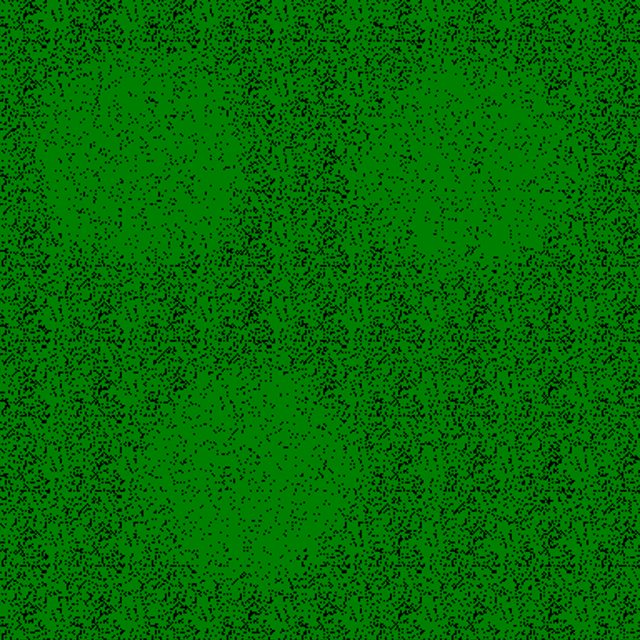
A Shadertoy shader for this pattern:

```glsl
// A green field of black random dots: one square tile of clumped specks repeats
// across and down, and three soft discs thin the dots out. Dots live on a cell
// grid and are rebuilt as a smooth image with a Catmull-Rom filter.

const vec3  GREEN = vec3(0.0, 0.502, 0.0);
const float CELLS = 384.0;          // dot cells across the canvas
const float TILE = 45.0;            // cells per repeat, about 8.5 repeats
const float CLUMP = 5.0;            // cells per step of the clumping noise
const float DENSITY = 0.18;         // mean dot share outside the discs
const float DISC_KEEP = 0.34;       // share of dots kept inside a disc
const float DISC_RADIUS = 0.168;
const float DISC_SOFTNESS = 0.028;
const float WEAR = 0.10;            // share of cells that differ per repeat
const float COLUMN_DARKENING = 0.25;
const float COLUMN_CENTER = 13.0;   // densest column of the tile, in cells
const vec2 DISCS[3] = vec2[3](vec2(0.221, 0.752), vec2(0.727, 0.740), vec2(0.388, 0.252));

float hash(vec2 p) {
    return fract(sin(dot(p, vec2(12.9898, 78.233))) * 43758.5453);
}

// Value noise that wraps at the tile border
float tileNoise(vec2 cell) {
    float period = TILE / CLUMP;
    vec2 p = cell / CLUMP;
    vec2 i = floor(p), f = fract(p);
    vec2 a = mod(i, period) + 71.0, b = mod(i + 1.0, period) + 71.0;
    f = f * f * (3.0 - 2.0 * f);
    return mix(mix(hash(a), hash(vec2(b.x, a.y)), f.x),
               mix(hash(vec2(a.x, b.y)), hash(b), f.x), f.y);
}

// Small block of cells around a point of the tile
bool block(vec2 cell, vec2 center, vec2 halfSize) {
    return all(lessThan(abs(cell + 0.5 - center), halfSize));
}

// Fixed accents of the tile: two specks and a diagonal stroke
bool accent(vec2 t) {
    bool stroke = t.y - t.x == 29.0 && abs(t.x - 4.5) < 3.0;
    return stroke || block(t, vec2(15.0), vec2(1.0))
                  || block(t, vec2(26.5, 41.0), vec2(1.5, 1.0));
}

// 1 inside a disc, 0 outside, with a soft rim
float discMask(vec2 uv) {
    float d = 1.0;
    for (int i = 0; i < 3; i++) d = min(d, distance(uv, DISCS[i]) - DISC_RADIUS);
    return 1.0 - smoothstep(-DISC_SOFTNESS, DISC_SOFTNESS, d);
}

// Ink of one cell, 0 or 1
float dotAt(vec2 cell) {
    vec2 t = mod(cell, TILE);
    float column = cos(6.28318 * (t.x - COLUMN_CENTER) / TILE);
    float density = DENSITY * (0.45 + 1.1 * tileNoise(t)) * (1.0 + COLUMN_DARKENING * column);

    // Worn cells draw their own random value in place of the tile's
    bool worn = hash(cell + 211.3) < WEAR;
    float value = worn ? hash(cell + 57.7) : hash(t + 3.1);
    bool inked = value < density || (accent(t) && !worn);

    float keep = mix(1.0, DISC_KEEP, discMask((cell + 0.5) / CELLS));
    return inked && hash(cell + 133.9) < keep ? 1.0 : 0.0;
}

float catmullRom(float x) {
    x = abs(x);
    if (x < 1.0) return (1.5 * x - 2.5) * x * x + 1.0;
    return x < 2.0 ? ((-0.5 * x + 2.5) * x - 4.0) * x + 2.0 : 0.0;
}

void mainImage(out vec4 fragColor, in vec2 fragCoord) {
    vec2 p = fragCoord / iResolution.y * CELLS - 0.5;
    vec2 base = floor(p);

    // Blend the 4 by 4 nearest cells
    float ink = 0.0;
    for (int y = -1; y <= 2; y++) {
        for (int x = -1; x <= 2; x++) {
            vec2 cell = base + vec2(x, y);
            vec2 offset = p - cell;
            ink += dotAt(cell) * catmullRom(offset.x) * catmullRom(offset.y);
        }
    }
    fragColor = vec4(clamp(GREEN * (1.0 - ink), 0.0, 1.0), 1.0);
}
```
